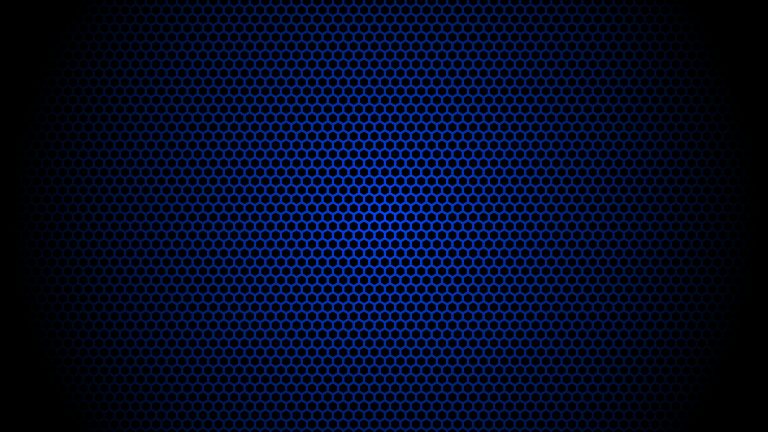
A WebGL 2 fragment shader for this background:

```glsl
#version 300 es
precision highp float;
// A honeycomb mesh of blue lines on black, lit from the centre and fading to dark sides.

uniform vec2 u_resolution;
out vec4 fragColor;

#define CELL_PITCH 0.02406            // distance between cell centres, in canvas heights
#define LINE_WIDTH 0.23               // line thickness, in cell pitches
#define GRID_SHIFT vec2(-0.010, -0.003)
#define GLOW_RADIUS 0.87              // where the light dies out, in canvas heights
#define GLOW_CURVE 1.05
#define LINE_COLOR vec3(0.020, 0.270, 0.960)
#define CELL_COLOR vec3(0.000, 0.004, 0.025)

const vec2 HEX_REPEAT = vec2(1.0, 1.7320508);

// Offset from the nearest centre of a grid of upright hexagons.
vec2 hexLocal(vec2 p) {
    vec2 a = mod(p + 0.5 * HEX_REPEAT, HEX_REPEAT) - 0.5 * HEX_REPEAT;
    vec2 b = mod(p, HEX_REPEAT) - 0.5 * HEX_REPEAT;
    return dot(a, a) < dot(b, b) ? a : b;
}

// Distance to the cell border: 0.5 at the centre, 0 on the border.
float hexBorder(vec2 local) {
    vec2 q = abs(local);
    return 0.5 - max(q.x, dot(q, 0.5 * HEX_REPEAT));
}

void main() {
    vec2 p = (gl_FragCoord.xy - 0.5 * u_resolution) / u_resolution.y;

    // Mesh lines, smoothed over one pixel
    float border = hexBorder(hexLocal((p - GRID_SHIFT) / CELL_PITCH));
    float pixel = 1.0 / (u_resolution.y * CELL_PITCH);
    float halfWidth = 0.5 * LINE_WIDTH;
    float line = 1.0 - smoothstep(halfWidth - 0.6 * pixel, halfWidth + 0.6 * pixel, border);

    // Radial light
    float glow = pow(clamp(1.0 - length(p) / GLOW_RADIUS, 0.0, 1.0), GLOW_CURVE);

    fragColor = vec4(mix(CELL_COLOR, LINE_COLOR, line) * glow, 1.0);
}
```
